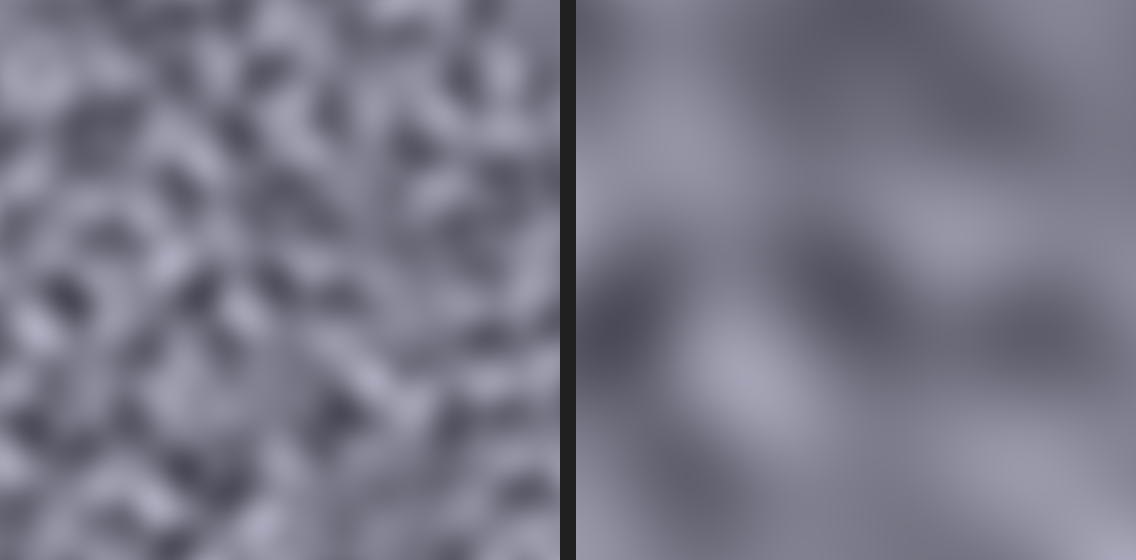
Left: the whole. Right: its middle third, enlarged.
Reproduce this texture procedurally as a Shadertoy shader.

```glsl
// Soft slate-grey smoke: one layer of smooth simplex noise with uneven gradients.

#define SCALE 5.8                        // noise units across the canvas
#define CONTRAST 0.22                    // brightness swing around the mid tone
#define MID_TONE vec3(0.480, 0.480, 0.542)
#define TINT vec3(1.0, 1.0, 1.04)        // swing of each channel
#define OFFSET vec2(13.0, 7.0)           // chosen patch of the noise plane

// Integer hash of a lattice point to two values in -1..1
vec2 hashGradient(vec2 cell) {
    uvec2 v = uvec2(ivec2(cell) + 4096);
    v = v * 1664525u + 1013904223u;
    v.x += v.y * 1664525u;
    v.y += v.x * 1664525u;
    v ^= v >> 16u;
    v.x += v.y * 1664525u;
    v.y += v.x * 1664525u;
    v ^= v >> 16u;
    return vec2(v & 65535u) / 32767.5 - 1.0;
}

// Contribution of one simplex corner: a gradient ramp under a round falloff
float cornerRamp(vec2 cell, vec2 delta) {
    float falloff = max(0.5 - dot(delta, delta), 0.0);
    falloff *= falloff;
    return falloff * falloff * dot(delta, hashGradient(cell));
}

float simplexNoise(vec2 p) {
    const float SKEW = 0.366025;         // (sqrt(3) - 1) / 2
    const float UNSKEW = 0.211325;       // (3 - sqrt(3)) / 6
    vec2 cell = floor(p + (p.x + p.y) * SKEW);
    vec2 a = p - cell + (cell.x + cell.y) * UNSKEW;
    vec2 middle = a.x > a.y ? vec2(1.0, 0.0) : vec2(0.0, 1.0);
    vec2 b = a - middle + UNSKEW;
    vec2 c = a - 1.0 + 2.0 * UNSKEW;
    return 70.0 * (cornerRamp(cell, a)
                 + cornerRamp(cell + middle, b)
                 + cornerRamp(cell + 1.0, c));
}

void mainImage(out vec4 fragColor, in vec2 fragCoord) {
    vec2 uv = fragCoord / iResolution.y;
    float smoke = simplexNoise(uv * SCALE + OFFSET);
    fragColor = vec4(MID_TONE + TINT * CONTRAST * smoke, 1.0);
}
```
